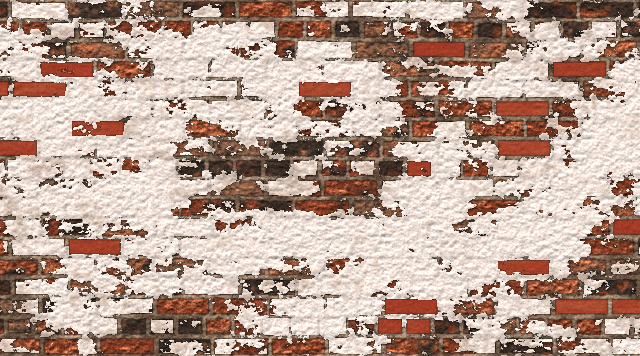
Reproduce this texture procedurally as a Shadertoy shader.

```glsl
// Old brick wall under flaking whitewash: running bond with occasional header
// courses. A noise field, biased per brick and by joints, decides where paint
// survives; the bare parts show mortar, rough, sooty or smooth red brick.

#define COURSES 18.0      // brick rows over the canvas height
#define BRICK_LEN 0.16    // stretcher pitch, in canvas heights
#define JOINT 0.0145      // mortar width, in canvas heights
#define PAINT_BIAS 0.03   // higher keeps more paint
#define SMOOTH_SHARE 0.09 // share of intact red bricks
#define SOOT_SHARE 0.30   // share of blackened bricks
#define EDGE_WEAR 0.016   // raggedness of brick outlines

const vec3 PAINT  = vec3(0.95, 0.89, 0.855);
const vec3 STAIN  = vec3(0.74, 0.64, 0.56);
const vec3 MORTAR = vec3(0.66, 0.56, 0.47);
const vec3 DIRT   = vec3(0.43, 0.34, 0.27);
const vec3 SOOT   = vec3(0.19, 0.16, 0.14);
const vec3 ORANGE = vec3(0.76, 0.43, 0.28);
const vec3 RUST   = vec3(0.50, 0.23, 0.14);
const vec3 RED    = vec3(0.66, 0.22, 0.14);

float hash(vec2 p) {
    return fract(sin(dot(p, vec2(127.1, 311.7))) * 43758.5453);
}

float noise(vec2 p) {
    vec2 i = floor(p), f = fract(p);
    f = f * f * (3.0 - 2.0 * f);
    return mix(mix(hash(i), hash(i + vec2(1, 0)), f.x),
               mix(hash(i + vec2(0, 1)), hash(i + vec2(1, 1)), f.x), f.y);
}

float fbm(vec2 p) {
    float sum = 0.0, amp = 0.516;
    for (int i = 0; i < 5; i++) {
        sum += amp * noise(p);
        p = mat2(0.96, 0.28, -0.28, 0.96) * p * 2.03 + 17.3;
        amp *= 0.5;
    }
    return sum;
}

// Soft elliptical patch, 1 at its centre
float patchAt(vec2 p, vec2 centre, vec2 radius) {
    vec2 d = (p - centre) / radius;
    return exp(-dot(d, d));
}

// Signed distance to the nearest brick; also returns its id
float brickDistance(vec2 p, out vec2 id) {
    float row = floor((1.0 - p.y) * COURSES);
    bool header = abs(mod(row, 7.5) - 0.75) < 0.3;
    vec2 size = vec2(header ? 0.5 * BRICK_LEN : BRICK_LEN, 1.0 / COURSES);
    float shift = 0.2 + 0.5 * mod(row, 2.0) + 0.08 * (hash(vec2(row, 3.0)) - 0.5);
    float x = p.x / size.x - shift;
    id = vec2(floor(x), row);
    vec2 q = vec2(fract(x) - 0.5, 0.5 - fract((1.0 - p.y) * COURSES)) * size;
    vec2 d = abs(q) - 0.5 * (size - JOINT);
    return length(max(d, 0.0)) + min(max(d.x, d.y), 0.0);
}

void mainImage(out vec4 fragColor, in vec2 fragCoord) {
    vec2 p = fragCoord / iResolution.y;
    float pixel = 1.0 / iResolution.y;

    // Shared noise: coarse flakes, fine crumbs and a relief lit from above
    float coarse = fbm(p * vec2(5.0, 9.0) + 4.0) - 0.5;
    float flakes = fbm(p * vec2(20.0, 30.0) + 31.0) - 0.5;
    float crumbs = fbm(p * vec2(75.0, 95.0)) - 0.5;
    float relief = crumbs - (fbm((p + vec2(-0.002, 0.005)) * vec2(75.0, 95.0)) - 0.5);
    float grain = noise(p * 260.0) - 0.5;

    // Brick layout with slightly sagging courses
    vec2 id;
    vec2 sag = 0.005 * vec2(noise(p * 7.0) - 0.5, noise(p * 5.0 + 9.0) - 0.5);
    float d = brickDistance(p + sag, id);
    float kind = hash(id + 0.5), tone = hash(id + 7.3), hold = hash(id + 19.1);
    bool intact = kind < SMOOTH_SHARE;
    d += EDGE_WEAR * (intact ? 0.2 : 1.0) * (0.6 * flakes + 0.5 * crumbs);
    float face = 1.0 - smoothstep(-pixel, pixel, d);

    // Mortar
    vec3 col = mix(MORTAR, DIRT, smoothstep(-0.12, 0.22, flakes - 0.5 * coarse));
    col *= 1.0 + 0.9 * relief + 0.35 * grain;
    col *= 1.0 - 0.4 * exp(-max(d, 0.0) / 0.0025);

    // Brick faces
    vec3 brick;
    if (intact) {
        float streak = noise(p * vec2(25.0, 160.0));
        brick = mix(RED, ORANGE, 0.55 * tone * streak + 0.1);
        brick *= 0.95 + 0.3 * relief + 0.15 * grain;
    } else {
        brick = mix(RUST, ORANGE, smoothstep(-0.2, 0.2, crumbs + 0.4 * (tone - 0.5)));
        brick = mix(brick, DIRT, 0.75 * smoothstep(0.3, 0.9, tone + flakes));
        float soot = kind > 1.0 - SOOT_SHARE ? 0.2 : -0.14;
        brick = mix(brick, SOOT, 0.9 * smoothstep(-0.06, 0.16, soot + flakes + 0.6 * crumbs));
        brick *= 1.0 + 1.5 * relief + 0.3 * grain;
    }
    brick *= 1.0 - 0.35 * smoothstep(-0.004, 0.0, d);
    col = mix(col, brick, face);

    // Where paint survives: broad fields, flakes, and each brick's own grip
    float cover = PAINT_BIAS + 1.4 * coarse + 1.0 * flakes + 0.6 * crumbs;
    cover += 0.42 * patchAt(p, vec2(0.20, 0.53), vec2(0.38, 0.18));
    cover += 0.38 * patchAt(p, vec2(1.15, 0.36), vec2(0.45, 0.08));
    cover += 0.35 * patchAt(p, vec2(1.72, 0.60), vec2(0.16, 0.16));
    cover += mix(-0.10, intact ? -0.6 : 0.65 * (hold - 0.45), face);

    // Paint with a dark lip below its broken edge
    col *= 1.0 - 0.5 * smoothstep(-0.09, 0.0, cover);
    vec3 paint = mix(PAINT, STAIN, 0.65 * smoothstep(0.02, 0.3, flakes * 0.7 - coarse * 0.5 + crumbs * 0.5));
    paint *= 1.0 + 0.75 * relief + 0.10 * grain;
    paint *= 1.0 - 0.13 * smoothstep(-0.001, 0.006, d) * smoothstep(0.5, 0.1, cover);
    col = mix(col, paint, smoothstep(-0.015, 0.03, cover));

    fragColor = vec4(clamp(col, 0.0, 1.0), 1.0);
}
```
